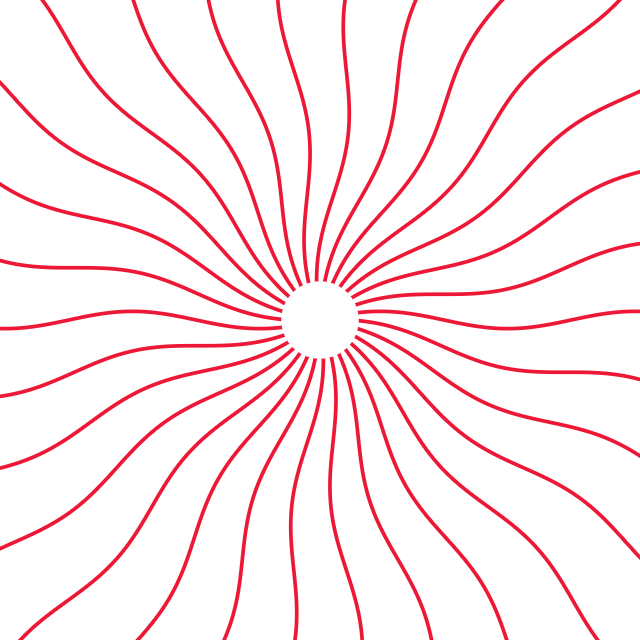
Give the GLSL for this background, as a Shadertoy shader.

```glsl
// Thin red wavy rays spinning out of an empty disc on white.
// Each pixel is folded into the sector of its nearest ray, where that
// ray is a plain cosine wave running along the x axis.

const float TAU = 6.28318531;

const vec3  PAPER = vec3(1.0);
const vec3  INK   = vec3(0.93, 0.09, 0.21);

const float RAY_COUNT  = 30.0;
const float RAY_WIDTH  = 0.0058;
const float HUB_RADIUS = 0.0605;
const float WAVE_SIZE  = 0.0135;  // height of a crest above the ray axis
const float WAVELENGTH = 0.398;
const float CREST_AT   = 0.492;   // distance of a crest from the centre

float wavePhase(float x) {
    return TAU * (x - CREST_AT) / WAVELENGTH;
}

float waveHeight(float x) {
    return WAVE_SIZE * cos(wavePhase(x));
}

float waveSlope(float x) {
    return -WAVE_SIZE * TAU / WAVELENGTH * sin(wavePhase(x));
}

// Turn the point so that its nearest ray lies along the x axis.
vec2 foldToRay(vec2 p) {
    float radius = max(length(p), 1e-4);
    float bend = atan(waveHeight(radius), radius);
    float sector = TAU / RAY_COUNT;
    float turn = sector * round((atan(p.y, p.x) - bend) / sector);
    float c = cos(turn), s = sin(turn);
    return vec2(c * p.x + s * p.y, c * p.y - s * p.x);
}

// Approximate signed distance to the stroke of the nearest ray.
float rayDistance(vec2 p) {
    vec2 q = foldToRay(p);
    float slope = waveSlope(q.x);
    float offset = abs(q.y - waveHeight(q.x));
    return offset / sqrt(1.0 + slope * slope) - 0.5 * RAY_WIDTH;
}

void mainImage(out vec4 fragColor, in vec2 fragCoord) {
    float side = min(iResolution.x, iResolution.y);
    vec2 p = (fragCoord - 0.5 * iResolution.xy) / side;

    // Strokes, cut away inside the hub
    float shape = max(rayDistance(p), HUB_RADIUS - length(p));
    float coverage = clamp(0.5 - shape * side, 0.0, 1.0);

    fragColor = vec4(mix(PAPER, INK, coverage), 1.0);
}
```
